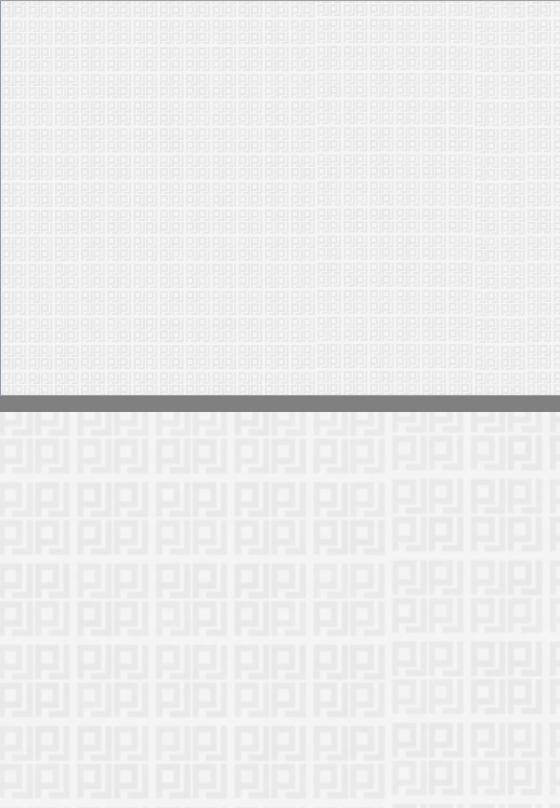
Top, the full canvas; bottom, a detail of the centre.
Reproduce this pattern procedurally as a WebGL 1 fragment shader.

```glsl
precision highp float;
// Pale embossed square-spiral tiles in pairs, with slightly slipped vertical strips and a thin frame.

uniform vec2 u_resolution;

#define PAIRS vec2(21.33, 14.62)
#define PAIR_OFFSET vec2(0.042, 0.68)
#define GAP 0.035
#define BAR 0.17
#define SLIP 0.027
#define SOFTNESS 0.07
#define WEAR 0.005
#define BORDER 0.00195
#define LIGHT vec3(0.958, 0.958, 0.959)
#define DARK vec3(0.915, 0.915, 0.916)
#define FRAME vec3(0.62, 0.63, 0.64)
#define FRAME_LEFT vec3(0.55, 0.61, 0.70)

float hash(vec2 p) {
  return fract(sin(dot(p, vec2(127.1, 311.7))) * 43758.5453);
}

// Smoothed coverage of an axis-aligned box
float box(vec2 p, vec2 lo, vec2 hi, float soft) {
  vec2 c = clamp(min(p - lo, hi - p) / soft + 0.5, 0.0, 1.0);
  return c.x * c.y;
}

// Small ring with a long left leg, wrapped by an outer hook; y points down
float spiral(vec2 q, float soft) {
  float ring = box(q, vec2(0.03, 0.05), vec2(0.68, 0.72), soft)
             - box(q, vec2(0.03 + BAR, 0.05 + BAR), vec2(0.68 - BAR, 0.72 - BAR), soft);
  float leg = box(q, vec2(0.03, 0.05), vec2(0.03 + BAR, 0.96), soft);
  float side = box(q, vec2(0.97 - BAR, 0.05), vec2(0.97, 0.96), soft);
  float foot = box(q, vec2(0.40, 0.97 - BAR), vec2(0.97, 0.97), soft);
  return max(max(ring, leg), max(side, foot));
}

// Vertical slip of each strip, counted in pairs from the left
float stripSlip(float column) {
  float slip = 0.5;
  slip -= 0.5 * step(3.0, column);
  slip -= 1.5 * step(12.0, column);
  slip += 2.5 * step(18.0, column);
  slip -= 1.5 * step(20.0, column);
  return slip * SLIP;
}

void main() {
  vec2 uv = gl_FragCoord.xy / u_resolution;
  float pixel = 1.0 / u_resolution.x;

  // Pairs of cells, with a wide gap around each group of two by two
  vec2 p = vec2(uv.x, 1.0 - uv.y) * PAIRS - PAIR_OFFSET;
  p.y -= stripSlip(floor(p.x));
  vec2 inner = (fract(p) - GAP) / (1.0 - 2.0 * GAP) * 2.0;
  vec2 sub = clamp(floor(inner), 0.0, 1.0);
  vec2 cell = floor(p) * 2.0 + sub;
  float soft = max(SOFTNESS, 2.0 * PAIRS.x * pixel);
  float mark = spiral(inner - sub, soft);

  // Slight fading from cell to cell and fine mottling
  float fade = 0.9 + 0.2 * hash(cell);
  float mottle = hash(floor(p * 12.0)) - 0.5;
  vec3 color = mix(LIGHT, DARK, mark * fade) + WEAR * mottle;

  // Thin frame along the top, bottom and left
  float aspect = u_resolution.y / u_resolution.x;
  float edge = min(uv.y, 1.0 - uv.y) * aspect;
  float rim = clamp((BORDER - edge) / pixel + 0.5, 0.0, 1.0);
  float leftRim = clamp((BORDER - uv.x) / pixel + 0.5, 0.0, 1.0);
  color = mix(color, FRAME, rim);
  color = mix(color, FRAME_LEFT, leftRim);
  gl_FragColor = vec4(color, 1.0);
}
```
